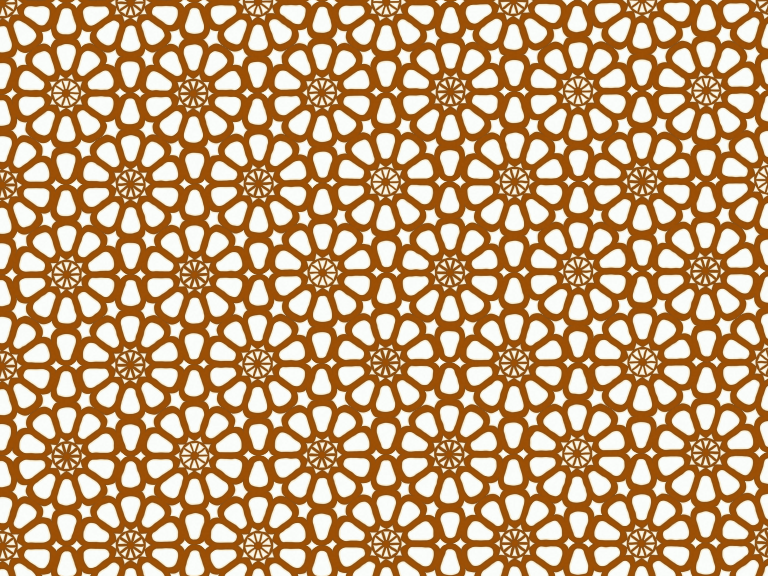
Write a Shadertoy shader that draws this pattern.

```glsl
float hash(vec2 p) {
    vec3 h = fract(p.xyx * 0.1031);
    h += dot(h, h.yzx + 33.33);
    return fract((h.x + h.y) * h.z);
}

float noise(vec2 p) {
    vec2 cell = floor(p), f = fract(p);
    f = f * f * (3.0 - 2.0 * f);
    return mix(mix(hash(cell), hash(cell + vec2(1, 0)), f.x),
               mix(hash(cell + vec2(0, 1)), hash(cell + vec2(1, 1)), f.x), f.y);
}

// Intersection of two distances with a rounded corner
float roundMax(float a, float b, float radius) {
    vec2 d = vec2(a, b) + radius;
    return min(max(d.x, d.y), 0.0) + length(max(d, 0.0)) - radius;
}

// Teardrop opening along +x, narrow end facing the origin
float petalDistance(vec2 q) {
    float side = 0.951 * abs(q.y) - 0.309 * q.x + 3.4;
    float tapered = roundMax(side, 23.0 - q.x, 3.0);
    return roundMax(tapered, length(q - vec2(33.0, 0.0)) - 16.0, 5.0);
}

// Ten slots around the hub, with small triangles between them
float wheelDistance(float radius, float angle, float spoke) {
    vec2 q = radius * vec2(cos(angle), sin(angle));
    float slot = max(0.951 * abs(q.y) - 0.309 * q.x + spoke, abs(q.x - 8.5) - 4.0);
    float turned = abs(angle) - radians(18.0);
    vec2 t = radius * vec2(cos(turned), sin(turned));
    float triangle = max(15.0 - t.x, 0.8 * abs(t.y) + 0.6 * (t.x - 19.5));
    return min(slot, triangle);
}

void mainImage(out vec4 fragColor, in vec2 fragCoord) {
    // The canvas is 768 units wide, one repeat is 128 by 181
    vec2 p = fragCoord / iResolution.x * 768.0;
    float softness = 0.75 * 768.0 / iResolution.x;
    p.y -= 0.0055 * p.x;
    p -= vec2(66.0, 119.8);
    p += 0.7 * (vec2(noise(p * 0.2), noise(p * 0.2 + 71.0)) - 0.5);

    // Nearest openings among the staggered rosettes
    float petals = 1e3, wheel = 1e3, nearest = 1e3;
    for (int j = -1; j <= 1; j++) {
        float row = floor(p.y / 90.5 + 0.5) + float(j);
        float stagger = 64.0 * mod(row, 2.0);
        for (int i = -1; i <= 1; i++) {
            float column = floor((p.x - stagger) / 128.0 + 0.5) + float(i);
            vec2 id = vec2(column, row) + 40.0;
            vec2 jitter = vec2(hash(id), hash(id + 17.0)) - 0.5;
            vec2 v = p - vec2(stagger + 128.0 * column, 90.5 * row) - 1.6 * jitter;

            float radius = length(v);
            float sector = radians(36.0);
            float angle = mod(atan(v.x, v.y) + 0.5 * sector, sector) - 0.5 * sector;
            petals = min(petals, petalDistance(radius * vec2(cos(angle), sin(angle))));
            wheel = min(wheel, wheelDistance(radius, angle, 0.9 + 0.7 * hash(id + 5.0)));
            nearest = min(nearest, radius);

            // Paired teardrops between side-by-side rosettes
            vec2 link = v - vec2(64.0, 0.0);
            petals = min(petals, petalDistance(vec2(abs(link.y) + 17.5, link.x)));
        }
    }

    // Bands around the petals leave star-shaped gaps
    float stars = max(7.5 - petals, 30.0 - nearest);
    float lattice = min(min(petals, stars), wheel);

    vec3 brown = mix(vec3(0.54, 0.31, 0.08), vec3(0.61, 0.31, 0.02),
                     smoothstep(0.6, 2.2, lattice));
    vec3 paper = mix(vec3(0.98, 0.99, 0.98), vec3(0.98, 0.94, 0.84),
                     smoothstep(-2.2, -0.8, lattice));
    vec3 color = mix(paper, brown, smoothstep(-softness, softness, lattice));
    color += 0.012 * (noise(p * 0.6) - 0.5);
    fragColor = vec4(color, 1.0);
}
```
